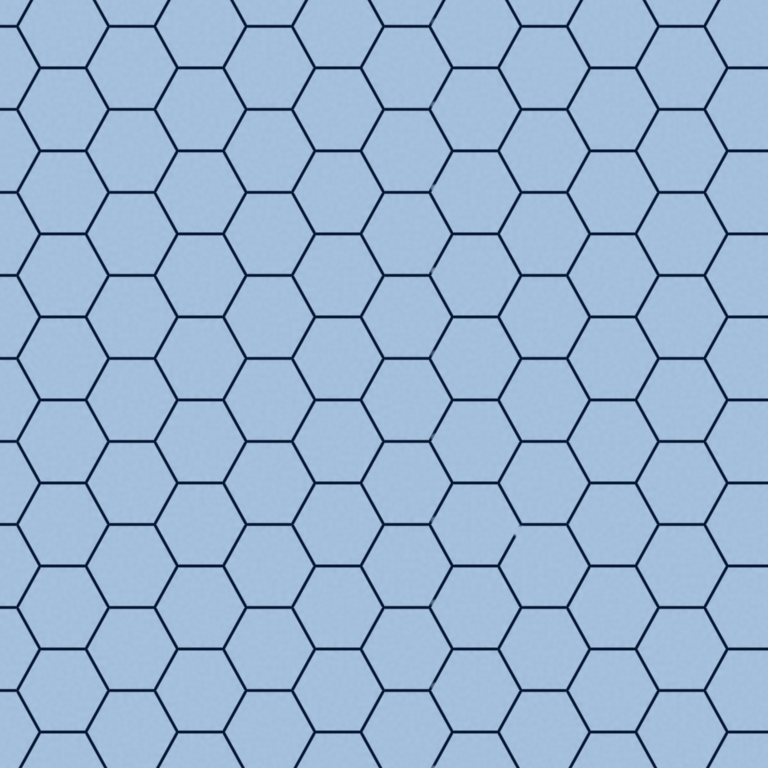
Give the GLSL for this pattern, as a WebGL 2 fragment shader.

```glsl
#version 300 es
precision highp float;
// Flat-topped hexagon mesh: thin navy outlines on pale blue.
// Two staggered rectangular lattices give the distance to the nearest cell wall;
// gradient noise mottles the ground and small soft spots wear the lines away.

uniform vec2 u_resolution;
out vec4 fragColor;

// Layout, in canvas units
const float COLUMN_STEP = 0.0895;        // between neighbouring columns
const float ROW_STEP = 0.1081;           // cell height, flat to flat
const vec2 FIRST_CENTRE = vec2(0.0820, 0.1009);
const float LINE_HALF_WIDTH = 0.00185;
const float LINE_SOFTNESS = 0.0014;

// Colours
const vec3 GROUND = vec3(0.643, 0.750, 0.865);
const vec3 LINE = vec3(0.01, 0.08, 0.19);

// Wear
const float GRAIN_SCALE = 150.0;
const float GRAIN_AMOUNT = 0.016;
const float HALO_WIDTH = 0.016;          // stronger grain beside the lines
const float HALO_GRAIN = 0.035;
const vec2 SEAM_SPOT = vec2(0.5652, 0.1068);
const float SEAM_RADIUS = 0.0065;
const float SEAM_FADE = 0.65;
const vec2 GAP_CENTRE = vec2(0.6762, 0.3080);
const float GAP_RADIUS = 0.0100;

vec2 hashGradient(vec2 cell) {
    vec3 h = fract(cell.xyx * vec3(0.1031, 0.1030, 0.0973));
    h += dot(h, h.yzx + 33.33);
    float angle = 6.28318 * fract((h.x + h.y) * h.z);
    return vec2(cos(angle), sin(angle));
}

float gradientNoise(vec2 p) {
    vec2 i = floor(p);
    vec2 f = p - i;
    vec2 u = f * f * f * (f * (f * 6.0 - 15.0) + 10.0);
    float a = dot(hashGradient(i), f);
    float b = dot(hashGradient(i + vec2(1, 0)), f - vec2(1, 0));
    float c = dot(hashGradient(i + vec2(0, 1)), f - vec2(0, 1));
    float d = dot(hashGradient(i + vec2(1, 1)), f - vec2(1, 1));
    return mix(mix(a, b, u.x), mix(c, d, u.x), u.y);
}

// Signed distance to the walls of the hexagon at the origin, positive inside
float hexInside(vec2 p) {
    float halfHeight = 0.5 * ROW_STEP;
    float flatHalf = COLUMN_STEP / 3.0;
    vec2 slantNormal = normalize(vec2(halfHeight, flatHalf));
    vec2 q = abs(p);
    float slant = dot(slantNormal, vec2(2.0 * flatHalf, 0.0) - q);
    return min(halfHeight - q.y, slant);
}

// Offset from the nearest centre of a rectangular lattice
vec2 latticeOffset(vec2 p, vec2 period) {
    return p - period * floor(p / period + 0.5);
}

float wallDistance(vec2 p) {
    vec2 period = vec2(2.0 * COLUMN_STEP, ROW_STEP);
    float evenCell = hexInside(latticeOffset(p, period));
    float oddCell = hexInside(latticeOffset(p - 0.5 * period, period));
    return abs(max(evenCell, oddCell));
}

// Remaining ink after wear: faded joints along one seam, and one open gap
float inkLeft(vec2 uv) {
    vec2 spot = uv - SEAM_SPOT;
    float row = floor(spot.y / ROW_STEP + 0.5);
    spot.y -= row * ROW_STEP;
    float rowVariation = 0.75 + 0.25 * hashGradient(vec2(row, 7.0)).x;
    float seam = 1.0 - smoothstep(0.3 * SEAM_RADIUS, SEAM_RADIUS, length(spot));
    float gap = 1.0 - smoothstep(0.5 * GAP_RADIUS, GAP_RADIUS, length(uv - GAP_CENTRE));
    return (1.0 - SEAM_FADE * rowVariation * seam) * (1.0 - gap);
}

void main() {
    vec2 uv = gl_FragCoord.xy / u_resolution;
    float wall = wallDistance(uv - FIRST_CENTRE);

    // Ground with fine grain, a little rougher beside the lines
    float grain = gradientNoise(uv * GRAIN_SCALE);
    float halo = 1.0 - smoothstep(0.0, HALO_WIDTH, wall);
    vec3 color = GROUND + grain * mix(GRAIN_AMOUNT, HALO_GRAIN, halo);

    // Soft-edged outlines
    float softness = max(LINE_SOFTNESS, 0.7 / min(u_resolution.x, u_resolution.y));
    float ink = 1.0 - smoothstep(LINE_HALF_WIDTH - softness, LINE_HALF_WIDTH + softness, wall);
    color = mix(color, LINE, ink * inkLeft(uv));

    fragColor = vec4(color, 1.0);
}
```
